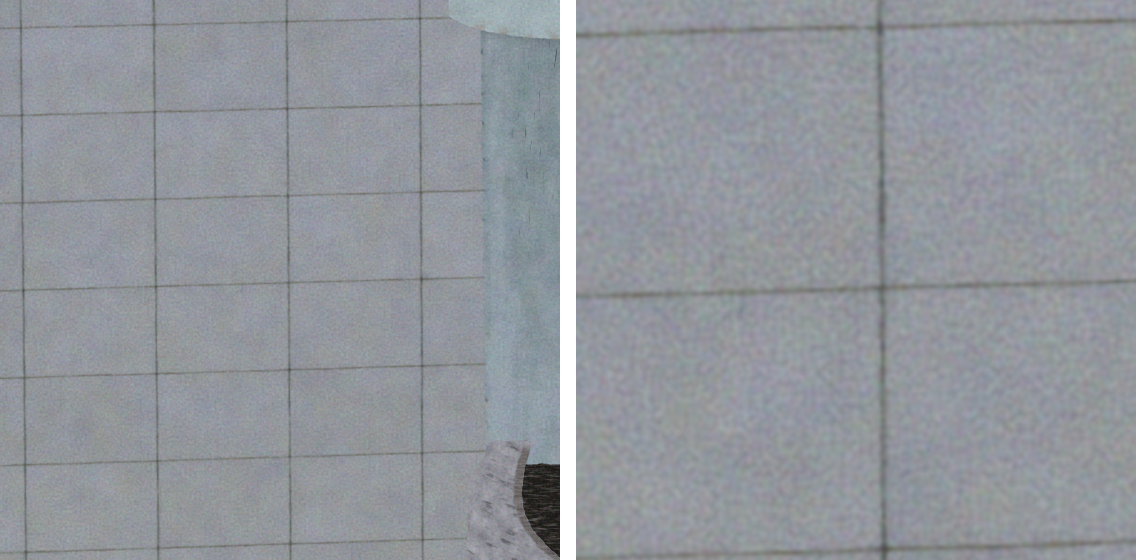
Left, the full canvas; right, a detail of the centre.
Reproduce this texture procedurally as a Shadertoy shader.

```glsl
// A wall of pale rectangular tiles with thin grout, seen at a slight slant,
// beside a plastered pillar with a cap, a weathered bracket and dark wood.
// A skewed grid gives the tiles; layered gradient noise gives stain and grain.

const vec2 CELL = vec2(0.2378, 0.1562);         // tile size
const vec3 TILE_COOL = vec3(0.582, 0.599, 0.640);
const vec3 TILE_WARM = vec3(0.574, 0.588, 0.592);
const vec3 TILE_STAIN = vec3(0.545, 0.556, 0.602);
const vec3 GROUT_UPRIGHT = vec3(0.39, 0.41, 0.40);
const vec3 GROUT_LEVEL = vec3(0.43, 0.43, 0.40);
const vec3 PLASTER = vec3(0.475, 0.535, 0.555);
const vec3 PLASTER_LIGHT = vec3(0.580, 0.625, 0.665);
const vec3 CAP = vec3(0.62, 0.68, 0.70);
const vec3 RUST = vec3(0.56, 0.50, 0.44);
const vec3 STONE = vec3(0.57, 0.57, 0.60);
const vec3 STONE_SIDE = vec3(0.43, 0.41, 0.41);
const vec3 WOOD = vec3(0.13, 0.12, 0.11);

vec2 hash2(vec2 p) {
    p = vec2(dot(p, vec2(127.1, 311.7)), dot(p, vec2(269.5, 183.3)));
    return fract(sin(p) * 43758.55) * 2.0 - 1.0;
}

// Gradient noise, roughly -0.7 to 0.7
float noise(vec2 p) {
    vec2 i = floor(p), f = fract(p);
    vec2 u = f * f * f * (f * (f * 6.0 - 15.0) + 10.0);
    vec2 e = vec2(1.0, 0.0);
    float low = mix(dot(hash2(i), f), dot(hash2(i + e), f - e), u.x);
    float high = mix(dot(hash2(i + e.yx), f - e.yx), dot(hash2(i + 1.0), f - 1.0), u.x);
    return mix(low, high, u.y);
}

float fbm(vec2 p) {
    float sum = 0.0, amp = 0.6;
    for (int i = 0; i < 4; i++) {
        sum += amp * noise(p);
        p = p * 2.03 + 17.3;
        amp *= 0.55;
    }
    return sum;
}

// Independent noise per colour channel
vec3 colourNoise(vec2 p) {
    return vec3(noise(p), noise(p + 31.3), noise(p + 67.7));
}

// Smooth coverage of the region where d is positive
float cover(float d, float soft) {
    return smoothstep(-soft, soft, d);
}

// Slanted tile coordinates; p.y runs downward
vec2 tileGrid(vec2 p) {
    float x = p.x - 0.0365 - 0.0105 * p.y + 0.007 * p.x * p.y;
    float y = p.y - 0.0508 + p.x * (0.0235 + 0.009 * p.y);
    return vec2(x, y) / CELL;
}

// Blurred joint strength at distance d, uneven along its length
float joint(float d, float width, float strength, float wear) {
    float core = exp(-d * d / (width * width));
    return clamp(core * (strength + wear) + 0.06 * exp(-d / 0.006), 0.0, 1.0);
}

vec3 tileWall(vec2 p, float soft) {
    vec2 g = tileGrid(p);
    vec2 id = floor(g);

    // Glaze: cool above, warmer below, with cloudy stains
    float warmth = 0.15 + 0.55 * p.y + 1.6 * fbm(p * 9.0 + id * 3.7);
    vec3 col = mix(TILE_COOL, TILE_WARM, clamp(warmth, 0.0, 1.0));
    float stain = smoothstep(0.0, 0.4, fbm(p * 11.0 + id * 7.3 + 40.0));
    col = mix(col, TILE_STAIN, 0.6 * stain);
    col += 0.008 * hash2(id + 5.0).x + 0.04 * fbm(p * 18.0 + id * 5.1);
    col += 0.026 * colourNoise(p * 34.0);

    // Grout: uprights dark and crisp, level joints paler and broken
    vec2 sway = 0.0011 * vec2(noise(p * 13.0), noise(p * 13.0 + 50.0));
    vec2 d = abs(fract(g + 0.5 + sway / CELL) - 0.5) * CELL;
    vec2 width = max(vec2(0.0023, 0.0021) + 0.0012 * noise(p * 45.0), vec2(soft));
    float wearX = 0.5 * noise(p * 28.0) + 0.35 * noise(p * 85.0);
    float wearY = 0.5 * noise(p * 28.0 + 9.0) + 0.35 * noise(p * 85.0 + 9.0);
    col = mix(col, GROUT_LEVEL, joint(d.y, width.y, 0.56, wearY));
    col = mix(col, GROUT_UPRIGHT, joint(d.x, width.x, 0.70, wearX));
    // Dark specks where joints cross
    col -= 0.07 * exp(-dot(d, d) / 0.000012);

    // Dirt at one joint, and a faint chip
    col -= 0.08 * exp(-length(p - vec2(0.758, 0.496)) / 0.005);
    return col - 0.10 * exp(-length(p - vec2(0.432, 0.518)) / 0.003);
}

vec3 pillar(vec2 p, float edge) {
    float x = p.x - edge;
    float strip = smoothstep(0.0, 0.02, x) * (1.0 - smoothstep(0.03, 0.06, x));
    float light = 0.3 + 0.4 * strip + 0.45 * smoothstep(0.35, 0.75, p.y);
    light += 0.9 * fbm(p * vec2(30.0, 9.0)) + 0.6 * fbm(p * 45.0);
    vec3 col = mix(PLASTER, PLASTER_LIGHT, clamp(light, 0.0, 1.0));
    col += 0.03 * colourNoise(p * 24.0);
    // Chips along the edge, and fine upright cracks mostly near the top
    col -= 0.18 * smoothstep(0.1, 0.4, noise(p * 75.0)) * exp(-abs(x) / 0.004);
    float crack = smoothstep(0.3, 0.5, noise(p * vec2(170.0, 18.0) + p.y * 9.0));
    return col - 0.2 * crack * smoothstep(0.04, 0.07, x) * (1.0 - smoothstep(0.1, 0.6, p.y));
}

void mainImage(out vec4 fragColor, in vec2 fragCoord) {
    vec2 p = fragCoord / iResolution.xy;
    p.y = 1.0 - p.y;
    float soft = 1.0 / iResolution.y;
    float rough = 0.006 * fbm(p * 45.0);
    vec3 col = tileWall(p, soft);

    // Pillar
    float edge = 0.858 + 0.012 * p.y + rough;
    col = mix(col, pillar(p, edge), cover(p.x - edge, soft + 0.001));

    // Cap, with a soft shadow below and rust along its rim
    float rim = 0.028 + 0.045 * (1.0 - exp(-14.0 * (p.x - 0.8))) + rough * 0.5;
    float under = p.y - rim;
    col *= 1.0 - 0.15 * exp(-max(under, 0.0) / 0.01) * cover(p.x - edge, soft);
    float rust = exp(-abs(under) / 0.008) * smoothstep(-0.05, 0.35, noise(p * 35.0));
    vec3 cap = mix(CAP + 0.08 * fbm(p * 18.0), RUST, 0.8 * rust);
    col = mix(col, cap, cover(min(-under, p.x - 0.801), soft));

    // Bracket outline, then the dark wood to its right
    float left = mix(0.872, 0.834, smoothstep(0.785, 0.885, p.y)) + rough;
    float bend = p.y - 0.885;
    float right = 0.932 + (bend > 0.0 ? 5.5 : 2.2) * bend * bend + rough;
    float grain = fbm(p * vec2(35.0, 190.0));
    vec3 wood = WOOD + 0.5 * max(grain + 0.05, 0.0);
    col = mix(col, wood, cover(min(p.x - right, p.y - 0.829 - rough), soft));

    float streak = smoothstep(0.08, 0.45, fbm(vec2(p.x * 28.0, p.y * 70.0 - p.x * 30.0)));
    vec3 stone = STONE + 0.2 * fbm(p * 35.0) - 0.2 * streak;
    float side = 1.0 - smoothstep(0.011, 0.018, right - p.x);
    stone = mix(stone, STONE_SIDE + 0.2 * grain, side * smoothstep(0.79, 0.81, p.y));
    float bracket = min(min(p.x - left, right - p.x), p.y - 0.787 - rough);
    col = mix(col, stone, cover(bracket, soft));

    // Fine coloured grain over everything
    col += 0.05 * colourNoise(p * 150.0) + 0.065 * noise(p * 225.0);
    fragColor = vec4(clamp(col, 0.0, 1.0), 1.0);
}
```
